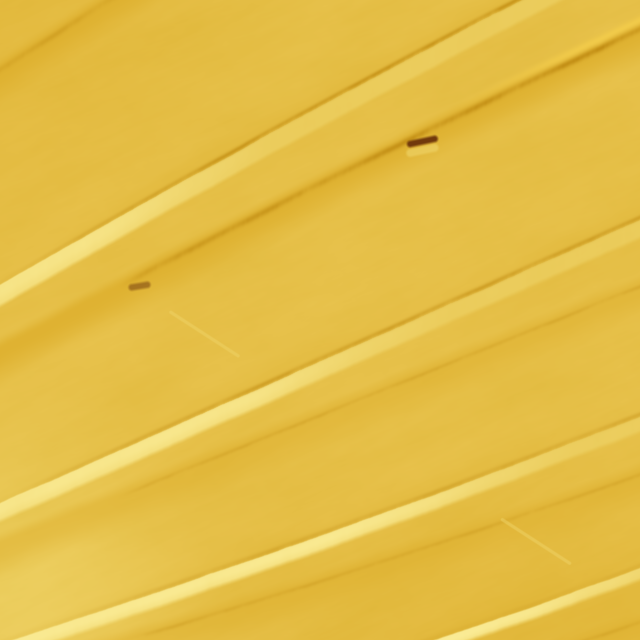
Give the GLSL for this texture, as a three.js fragment shader.

```glsl
// Fanned golden folds: slanting pale ridges, thin dark creases and soft shadowed panels.
#define GOLD vec3(0.90, 0.75, 0.28)
#define AMBER vec3(0.87, 0.69, 0.18)
#define GLOW vec3(0.93, 0.82, 0.39)
#define CREAM vec3(0.98, 0.92, 0.58)
#define CREASE vec3(0.74, 0.53, 0.06)
#define BROWN vec3(0.42, 0.20, 0.04)
#define RIDGE_HALF 0.017
#define SOFT 0.004
#define MOTTLE 0.012

varying vec2 vUv;

// Layered sines, roughly -1 to 1
float waves(vec2 p) {
  float sum = 0.0;
  float amp = 0.5;
  for (int i = 0; i < 4; i++) {
    sum += amp * sin(p.x + 1.7 * sin(p.y)) * cos(p.y * 1.3 - p.x * 0.4);
    p = mat2(1.6, 1.2, -1.2, 1.6) * p + 1.9;
    amp *= 0.55;
  }
  return sum;
}

float segmentDistance(vec2 p, vec2 a, vec2 b) {
  vec2 ab = b - a;
  return length(p - a - ab * clamp(dot(p - a, ab) / dot(ab, ab), 0.0, 1.0));
}

// Height of ridge k at x: spacing and slope shrink down the fan
float ridgeHeight(float k, float x) {
  float k2 = k * (k - 1.0);
  float k3 = k2 * (k - 2.0);
  float start = 0.538 - 0.339 * k + 0.061 * k2 - 0.0145 * k3;
  float slope = 0.54 - 0.097 * k + 0.0045 * k2 + 0.0045 * k3;
  return start + slope * x + 0.036 * (1.0 - k) * x * (1.0 - x);
}

// Soft panel light and fine streaks along the folds
vec3 panelColor(vec2 p, vec2 q) {
  vec3 col = mix(GOLD, AMBER, 0.4 * smoothstep(0.5, 0.0, p.x) * smoothstep(0.4, 1.0, p.y));
  col = mix(col, AMBER, 0.4 * smoothstep(0.4, 0.0, p.y) * smoothstep(0.2, 0.8, p.x));
  col = mix(col, GLOW, 0.75 * smoothstep(0.4, 0.0, length(p - vec2(0.0, 0.06))));
  float tone = waves(q * vec2(9.0, 16.0)) + 0.4 * waves(q * vec2(24.0, 110.0));
  return col + MOTTLE * tone * vec3(0.8, 1.0, 1.8);
}

void main() {
  vec2 p = vUv;
  vec2 q = mat2(0.90, -0.43, 0.43, 0.90) * p;
  vec3 col = panelColor(p, q);
  float wear = waves(vec2(p.x * 38.0, p.y * 12.0));

  for (int i = 0; i < 5; i++) {
    float k = float(i) - 1.0;
    float d = p.y - ridgeHeight(k, p.x) + 0.0012 * wear;
    float top = step(k, 0.5);

    // Crease below each ridge, with a shadow fading downwards
    float gap = 0.034 + 0.04 * p.x + 0.05 * pow(0.31, k);
    float c = d + gap;
    float shade = smoothstep(0.022, 0.0, c) * smoothstep(-0.065, -0.005, c);
    col = mix(col, AMBER, shade * mix(0.5, 0.85, top));
    float sharp = smoothstep(0.18, 0.25, p.x) * mix(0.25, 0.5 + 0.35 * p.x, top);
    sharp = k < -0.5 ? 0.35 : sharp;
    float line = exp(-pow(c / mix(0.0035, 0.0055, top), 2.0));
    col = mix(col, CREASE, line * sharp * clamp(0.75 + 0.6 * wear, 0.0, 1.0));
    float lip = exp(-pow((c - 0.014) / 0.007, 2.0));
    col = mix(col, vec3(0.96, 0.81, 0.30), lip * top * 0.75 * smoothstep(0.65, 0.95, p.x));

    // Pale ridge: crisp upper edge, softer lower edge
    float halfWidth = RIDGE_HALF - 0.0024 * k;
    float band = smoothstep(halfWidth + SOFT * 0.5, halfWidth - SOFT * 0.5, d)
               * smoothstep(-halfWidth - SOFT, -halfWidth + SOFT * 1.5, d);
    float fade = 1.0 - smoothstep(0.1 + 0.2 * k, 0.5 + 0.25 * k, p.x);
    vec3 ridge = mix(GLOW, CREAM, fade * (0.72 + 0.1 * k) + 0.08 * wear);
    float core = smoothstep(-halfWidth, halfWidth * 0.3, d);
    ridge = mix(mix(GLOW, ridge, 0.65), ridge, core);
    col = mix(col, ridge, band * mix(0.7, 1.0, fade));

    // Thin dark rim over the ridge, stronger to the right and up the fan
    float rim = exp(-pow((d - halfWidth - 0.004) / 0.004, 2.0));
    float rimAmount = smoothstep(-0.1, 0.45, p.x) * clamp(0.85 - 0.25 * k, 0.15, 0.85);
    col = mix(col, CREASE, rim * rimAmount * clamp(0.8 + 0.5 * wear, 0.0, 1.0));
    float halo = smoothstep(0.045, 0.0, d - halfWidth) * step(halfWidth, d);
    col = mix(col, AMBER, halo * 0.35 * rimAmount);
  }

  // Brown nicks on the upper crease and faint light scratches
  for (int i = 0; i < 2; i++) {
    float n = float(i);
    vec2 nick = mix(vec2(0.660, 0.779), vec2(0.218, 0.553), n);
    vec2 reach = mix(vec2(0.019, 0.004), vec2(0.012, 0.002), n);
    float mark = segmentDistance(p, nick - reach, nick + reach);
    float lit = segmentDistance(p + vec2(0.0, 0.014), nick - reach, nick + reach);
    col = mix(col, GLOW, 0.7 * (1.0 - n) * smoothstep(0.009, 0.003, lit));
    col = mix(col, BROWN, mix(0.95, 0.5, n) * smoothstep(0.008, 0.002, mark));
    vec2 from = mix(vec2(0.267, 0.512), vec2(0.785, 0.188), n);
    float scratch = segmentDistance(p, from, from + vec2(0.105, -0.068));
    col = mix(col, GLOW, 0.55 * smoothstep(0.004, 0.001, scratch));
  }

  gl_FragColor = vec4(clamp(col, 0.0, 1.0), 1.0);
}
```
